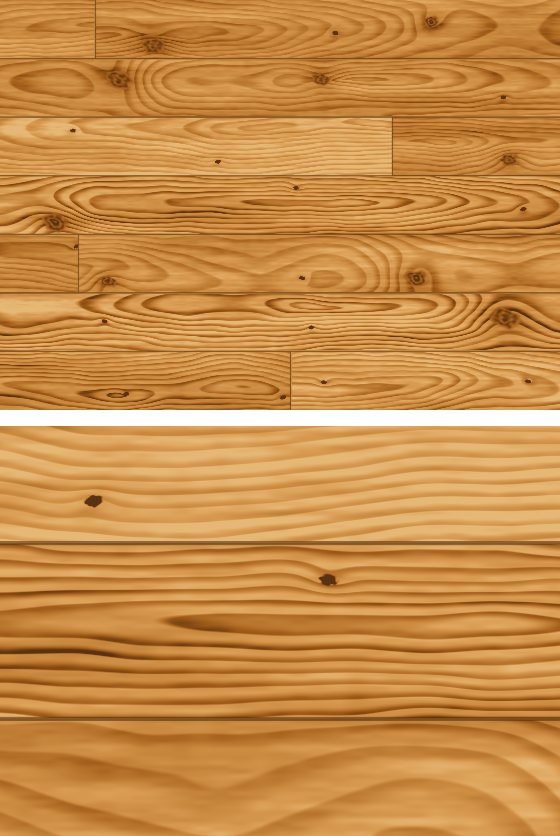
Top: the whole. Bottom: its middle third, enlarged.
Write a WebGL 2 fragment shader that draws this texture.

```glsl
#version 300 es
precision highp float;
// Seven rows of varnished pine floorboards with ring grain, knots and thin seams.

uniform vec2 u_resolution;
out vec4 outColor;

const float ROWS = 7.0;          // boards down the canvas; one board height = 1 unit
const float RING_DENSITY = 13.0; // growth rings per board height
const float KNOT_CELL = 3.2;     // one knot or pinhole per this length of board
const float PIN_SHARE = 0.42;    // share of knots that are only pinholes
const float SEAM_WIDTH = 0.012;
const float SEAM_DEPTH = 0.6;

// Wood tones from pale sapwood to dark knot
const vec3 WOOD[6] = vec3[6](
    vec3(0.90, 0.72, 0.46), vec3(0.85, 0.61, 0.32), vec3(0.78, 0.53, 0.24),
    vec3(0.71, 0.44, 0.16), vec3(0.59, 0.33, 0.08), vec3(0.34, 0.20, 0.08));

// Per row: joint position (-1 for none), tone left, tone right, ring contrast
const vec4 BOARD[7] = vec4[7](
    vec4(1.63, 0.46, 0.50, 0.40), vec4(-1.0, 0.50, 0.53, 0.50),
    vec4(6.70, 0.24, 0.58, 0.45), vec4(-1.0, 0.45, 0.45, 0.85),
    vec4(1.34, 0.55, 0.47, 0.45), vec4(-1.0, 0.40, 0.40, 0.90),
    vec4(4.96, 0.50, 0.40, 0.65));

float hash(vec2 p) {
    vec3 a = fract(p.xyx * vec3(0.1031, 0.1030, 0.0973));
    a += dot(a, a.yzx + 33.33);
    return fract((a.x + a.y) * a.z);
}

float noise(vec2 p) {
    vec2 i = floor(p), f = fract(p);
    f = f * f * (3.0 - 2.0 * f);
    return mix(mix(hash(i), hash(i + vec2(1, 0)), f.x),
               mix(hash(i + vec2(0, 1)), hash(i + vec2(1, 1)), f.x), f.y);
}

vec3 woodColor(float tone) {
    float s = clamp(tone * 4.0, 0.0, 4.999);
    int i = int(s);
    return mix(WOOD[i], WOOD[i + 1], fract(s));
}

// Returns ring displacement, core coverage, surrounding stain and core tone
vec4 knots(vec2 p, float seed) {
    vec4 k = vec4(0.0, 0.0, 0.0, 1.1);
    for (int i = -1; i <= 1; i++) {
        float cell = floor(p.x / KNOT_CELL) + float(i);
        vec2 id = vec2(cell + 5.0, seed);
        vec2 centre = vec2((cell + 0.15 + 0.7 * hash(id)) * KNOT_CELL,
                           0.2 + 0.62 * hash(id + 31.7));
        bool pin = hash(id + 57.1) < PIN_SHARE;
        float size = pin ? 0.045 : mix(0.11, 0.23, hash(id + 83.3));
        float turn = 0.7 * (hash(id + 11.9) - 0.5);
        vec2 e = mat2(cos(turn), sin(turn), -sin(turn), cos(turn)) * (p - centre);
        e /= size * vec2(1.2, 0.8);
        float r = length(e) + 0.4 * (noise(e * 2.5 + id) - 0.5);
        float core = 1.0 - smoothstep(0.75, 1.1, r);
        k.x += 15.0 * size * exp(-0.16 * dot(e, e));
        k.z += (pin ? 0.15 : 0.4) * exp(-0.35 * r * r);
        if (core > k.y) {
            k.y = core;
            k.w = pin ? 1.25 : 0.98 + 0.12 * sin(r * 13.0)
                + 0.25 * (noise(e * 5.0) - 0.4) + 0.2 * exp(-8.0 * r * r);
        }
    }
    return k;
}

// Tilted cut through a trunk: nested arches that open along the board
float ringField(vec2 p, float seed) {
    float heart = mix(0.15, 0.7, hash(vec2(seed, 3.0)));
    float start = 9.6 * hash(vec2(seed, 7.0));
    float slope = mix(0.06, 0.13, hash(vec2(seed, 13.0)));
    float across = p.y - heart + 0.3 * (noise(vec2(p.x * 0.5, p.y * 1.5 + seed)) - 0.5)
                 + 0.05 * (noise(vec2(p.x * 2.5, p.y * 5.0 + seed)) - 0.5);
    float depth = (p.x - start) * slope + 0.28 * (noise(vec2(p.x * 0.7, seed)) - 0.5);
    return RING_DENSITY * length(vec2(across, depth));
}

void main() {
    vec2 q = gl_FragCoord.xy * ROWS / u_resolution.y;
    q.y = ROWS - q.y;
    float row = clamp(floor(q.y), 0.0, ROWS - 1.0);
    vec2 p = vec2(q.x, q.y - row);
    vec4 board = BOARD[int(row)];
    float side = step(board.x, p.x);
    float seed = row * 17.0 + side * 5.0 + 2.0;

    // Growth rings: slow darkening, then a crisp outer edge
    vec4 knot = knots(p, seed);
    float field = ringField(p, seed) + knot.x;
    float t = fract(field);
    float ring = smoothstep(0.3, 0.85, t) * (1.0 - smoothstep(0.88, 1.0, t));
    ring *= mix(0.5, 1.1, noise(vec2(floor(field) * 7.3, p.x * 0.6)));
    ring = mix(ring, 0.3, smoothstep(0.4, 1.0, fwidth(field)));

    // Broad bands and fine fibres running along the board
    float band = noise(vec2(p.x * 0.3, p.y * 4.0 + seed)) - 0.5;
    float fibre = noise(vec2(p.x * 1.6, p.y * 24.0 + seed * 9.0)) - 0.5;
    float pore = noise(vec2(p.x * 9.0, p.y * 40.0 + seed * 3.0)) - 0.5;
    float tone = mix(board.y, board.z, side) + board.w * (ring - 0.27)
               + 0.48 * band + 0.26 * fibre + 0.14 * pore + knot.z;
    tone = mix(tone, knot.w, knot.y);

    // Seams between rows and at board ends
    float soft = ROWS / u_resolution.y;
    float rowGap = min(p.y, 1.0 - p.y) + step(q.y, 0.5) + step(ROWS - 0.5, q.y);
    float endGap = board.x < 0.0 ? 1.0 : abs(p.x - board.x);
    float seam = 1.0 - smoothstep(SEAM_WIDTH - 0.5 * soft, SEAM_WIDTH + 0.5 * soft,
                                  min(rowGap, endGap));
    vec3 color = mix(woodColor(tone), WOOD[5], SEAM_DEPTH * seam);
    outColor = vec4(color, 1.0);
}
```
